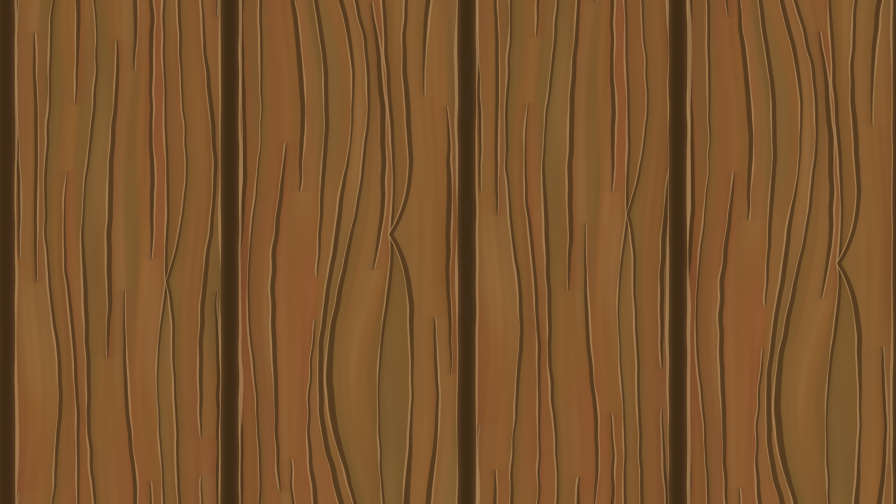
Reproduce this texture procedurally as a WebGL 1 fragment shader.

```glsl
precision highp float;
uniform vec2 u_resolution;

#define PLANKS 4.0
#define FIRST_EDGE 0.0065
#define EDGE_SHIFT 0.0145
#define GAP_HALF 0.018
#define STRANDS 12
#define LANE 0.037
#define CRACK_WIDTH 0.0062
#define RIM_WIDTH 0.0042
#define JUNCTION_X 0.32
#define TAU 6.2831853

const vec3 OCHRE = vec3(0.55, 0.36, 0.18);
const vec3 OLIVE = vec3(0.46, 0.35, 0.18);
const vec3 RUST = vec3(0.56, 0.335, 0.19);
const vec3 PALE = vec3(0.58, 0.42, 0.24);
const vec3 RIM = vec3(0.66, 0.51, 0.34);
const vec3 CRACK = vec3(0.33, 0.225, 0.115);
const vec3 GAP = vec3(0.25, 0.17, 0.09);

float hash(vec2 p) {
  return fract(sin(dot(p, vec2(127.1, 311.7))) * 43758.5453);
}

float noise(vec2 p) {
  vec2 i = floor(p), f = fract(p);
  f = f * f * (3.0 - 2.0 * f);
  return mix(mix(hash(i), hash(i + vec2(1, 0)), f.x),
             mix(hash(i + vec2(0, 1)), hash(i + vec2(1, 1)), f.x), f.y);
}

// Left edge of plank i; the third of every four sits further right.
float plankEdge(float i) {
  float third = 1.0 - step(0.5, abs(mod(i, PLANKS) - 2.0));
  return FIRST_EDGE + i / PLANKS + EDGE_SHIFT * third;
}

// Sideways flow of the grain, with a strong S-bend in the second design.
float sway(float x, float y, float kind) {
  float bend = (x - 0.245) / 0.07;
  return 0.009 * sin(TAU * y + x * 9.0 + kind * 2.0)
       + 0.004 * sin(TAU * 2.0 * y - x * 17.0)
       + kind * 0.034 * sin(TAU * (y - 0.55)) * exp(-bend * bend);
}

// Signed distance from a cyclic height, in -0.5 to 0.5.
float wrapFrom(float y, float center) {
  return fract(y - center + 0.5) - 0.5;
}

// Painted streaks following the grain.
vec3 grain(float x, float y, float kind) {
  float gx = x - sway(x, y, kind) + kind * 7.0;
  float broad = noise(vec2(gx * 24.0, y * 2.5));
  float fine = noise(vec2(gx * 110.0, y * 4.0));
  vec3 c = mix(OCHRE, OLIVE, 0.75 * smoothstep(0.5, 0.85, broad));
  c = mix(c, RUST, 0.7 * smoothstep(0.45, 0.15, broad));
  c = mix(c, PALE, 0.55 * smoothstep(0.55, 0.9, noise(vec2(gx * 35.0 + 9.0, y * 3.0))));
  return c * (0.95 + 0.08 * fine);
}

// Cracks from left to right, each with a tinted wash, a dark cut and a lit rim.
vec3 addCracks(vec3 c, float x, float y, float kind, float aa) {
  for (int j = 0; j < STRANDS; j++) {
    float n = float(j);
    vec2 seed = vec2(n + 1.0, kind * 19.0 + 3.0);
    float h1 = hash(seed), h2 = hash(seed + 31.0), h3 = hash(seed + 57.0);
    float joined = step(7.5, n) * step(n, 9.5);
    float curve = kind * step(5.5, n) * step(n, 6.5);

    // Path: lane, flow, own waviness, and a pinch where two cracks meet.
    float lane = (n + 0.6 + 0.4 * (h1 - 0.5)) * LANE;
    float path = lane + sway(lane, y, kind) + 0.005 * sin(TAU * (y + h2))
               + 0.003 * (noise(vec2(n * 5.0 + kind, y * 28.0)) - 0.5);
    float pinch = exp(-abs(wrapFrom(y, mix(0.44, 0.535, kind))) / 0.085);
    path = mix(path, JUNCTION_X, pinch * joined);

    // Length and taper.
    float reach = max(mix(0.2, 0.6, h3), 0.62 * max(joined, curve));
    float along = wrapFrom(y, h2) / reach;
    float taper = sqrt(max(1.0 - along * along, 0.0));
    float swell = 0.55 + 0.9 * noise(vec2(n * 3.0 + 40.0 * kind, y * 5.0));
    float width = CRACK_WIDTH * taper * swell * mix(0.4, 0.8, h1) * (1.0 + 0.7 * curve);
    float d = x - path;
    float present = smoothstep(0.0, 0.25, taper);

    vec3 tint = h1 < 0.4 ? OLIVE : (h1 < 0.75 ? RUST : PALE);
    float wash = smoothstep(-aa, aa, d) * exp(-max(d, 0.0) / 0.025);
    c = mix(c, tint, 0.55 * wash * present);
    c *= 1.0 - 0.12 * present * exp(-abs(d) / 0.008);

    float side = h3 < 0.25 ? 1.0 : -1.0;
    float rimWidth = RIM_WIDTH * present * (0.35 + 0.75 * noise(vec2(n + 8.0, y * 18.0)));
    float rim = abs(d - side * (width + 0.5 * rimWidth)) - 0.5 * rimWidth;
    c = mix(c, RIM, 0.8 * present * smoothstep(aa, -aa, rim));
    c = mix(c, CRACK, 0.92 * present * smoothstep(aa, -aa, abs(d) - width));
  }
  return c;
}

void main() {
  vec2 uv = gl_FragCoord.xy / u_resolution;
  float aspect = u_resolution.x / u_resolution.y;
  float aa = max(0.8 / u_resolution.y, 0.001);

  // Two plank designs alternate; their second showing slides vertically.
  float plank = floor((uv.x - FIRST_EDGE) * PLANKS);
  plank -= step(uv.x, plankEdge(plank));
  float id = mod(plank, PLANKS), kind = mod(id, 2.0);
  float x = (uv.x - plankEdge(plank)) * aspect;
  float span = (plankEdge(plank + 1.0) - plankEdge(plank)) * aspect;
  float y = uv.y - step(1.5, id) * mix(0.134, -0.058, kind);

  vec3 color = addCracks(grain(x, y, kind), x, y, kind, aa);

  // Shaded joint with uneven lit edges.
  float side = step(0.5 * span, x);
  float gap = min(x, span - x) - GAP_HALF
            + 0.002 * (noise(vec2(side * 9.0 + id, y * 20.0)) - 0.5);
  float edgeWidth = 0.007 * noise(vec2(side * 5.0 + id + 30.0, y * 9.0)) + 0.002 * (1.0 - side);
  color *= 1.0 - 0.12 * exp(-max(gap, 0.0) / 0.015);
  color = mix(color, RIM, 0.75 * smoothstep(aa, -aa, gap - edgeWidth));
  vec3 joint = mix(GAP, CRACK, smoothstep(-0.012, 0.0, gap));
  color = mix(color, joint, smoothstep(aa, -aa, gap));
  gl_FragColor = vec4(color, 1.0);
}
```
